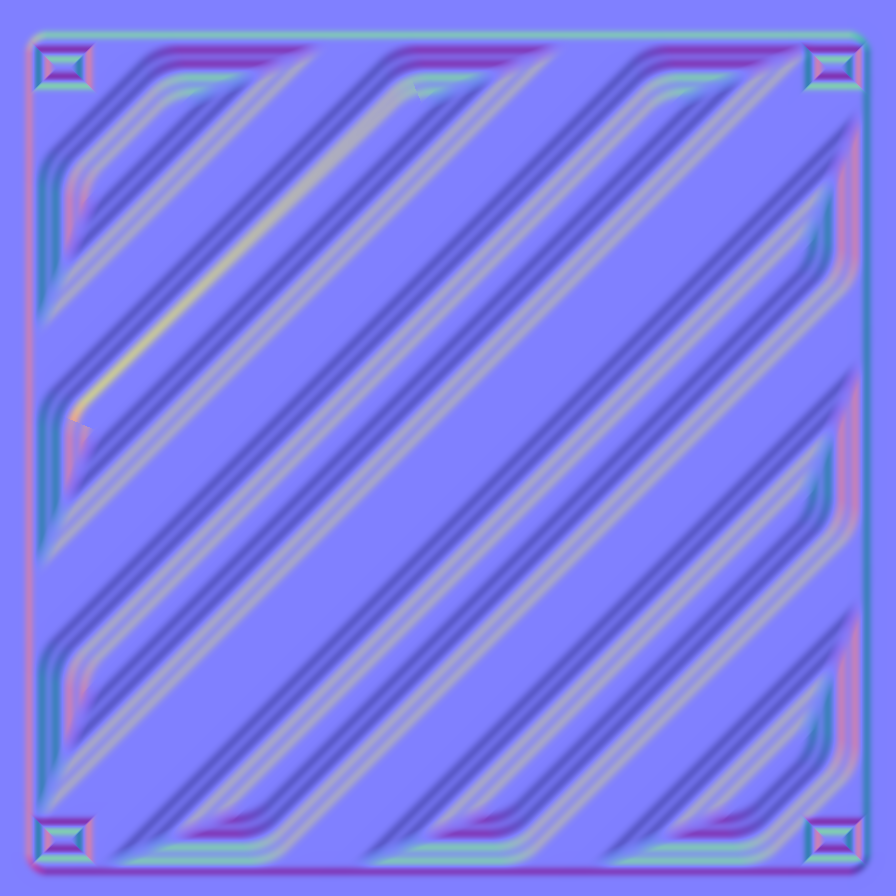
Reproduce this texture map procedurally as a WebGL 2 fragment shader.

```glsl
#version 300 es
precision highp float;
// Tangent-space normal map of a square panel with six diagonal raised strips,
// four corner studs and a recessed rounded frame. Each bevel is a soft line on
// a distance field, tilted along that field's gradient.
uniform vec2 u_resolution;
out vec4 fragColor;

// The canvas is 768 units wide, with y pointing down.
const float CANVAS = 768.0;

float softLine(float x, float width) {
    return exp(-0.5 * x * x / (width * width));
}

float smoothMax(float a, float b, float k) {
    float h = max(k - abs(a - b), 0.0) / k;
    return max(a, b) + 0.25 * k * h * h;
}

float boxDistance(vec2 p, vec2 halfSize) {
    vec2 q = abs(p) - halfSize;
    return max(q.x, q.y);
}

// Distance to the nearest strip, across the diagonal only
float stripDistance(vec2 p) {
    float across = abs(p.x + p.y - 784.0);
    float nearest = 1e4;
    for (int i = 0; i < 3; i++) {
        float k = float(i);
        float centre = 119.0 + 220.0 * k - 5.0 * k * k;
        nearest = min(nearest, abs(across - centre));
    }
    return (nearest - 67.5) * 0.7071;
}

// Strips clipped by the panel, with blunted tips
float strips(vec2 p) {
    float panel = boxDistance(p - vec2(384.5, 390.5), vec2(348.5, 347.5));
    return smoothMax(stripDistance(p), panel, 14.0);
}

float studs(vec2 p) {
    vec2 q = abs(p - vec2(384.5, 389.0)) - vec2(330.0, 331.0);
    return boxDistance(q, vec2(21.5, 15.5));
}

float frame(vec2 p) {
    vec2 q = abs(p - vec2(384.0, 388.5)) - vec2(359.0, 358.5) + 16.0;
    return length(max(q, 0.0)) + min(max(q.x, q.y), 0.0) - 16.0;
}

// Central-difference gradient of a distance field
#define SLOPE(f, p) 0.5 * vec2(f(p + vec2(1, 0)) - f(p - vec2(1, 0)), f(p + vec2(0, 1)) - f(p - vec2(0, 1)))

void main() {
    vec2 p = gl_FragCoord.xy / u_resolution * CANVAS;
    p.y = CANVAS - p.y;

    // Strips: two outward bevels, then two inward ones
    float d = strips(p);
    vec2 dir = SLOPE(strips, p);
    float innerDepth = 35.5;
    // On the second strip the inner bevels converge toward the lower left
    float diagonal = p.x + p.y;
    if (diagonal > 385.0 && diagonal < 450.0 && dir.x < -0.3 && dir.y < -0.3) {
        innerDepth = mix(25.0, 32.0, clamp((p.x - 65.0) / 290.0, 0.0, 1.0));
    }
    float profile = softLine(d, 3.5) + softLine(d + 11.7, 3.5)
                  - softLine(d + 23.5, 3.5) - softLine(d + innerDepth, 3.5);
    float axisBoost = 0.05 * abs(dir.x * dir.x - dir.y * dir.y);
    vec2 tilt = dir * profile * (0.205 + axisBoost);

    // Corner studs: a raised rim around a sunken centre
    d = studs(p);
    tilt += SLOPE(studs, p) * 0.3 * (softLine(d, 3.0) - softLine(d + 8.0, 3.0));

    // Recessed outer frame
    tilt -= SLOPE(frame, p) * 0.25 * softLine(frame(p), 3.0);

    fragColor = vec4(0.5 + tilt, 1.0 - length(tilt), 1.0);
}
```
